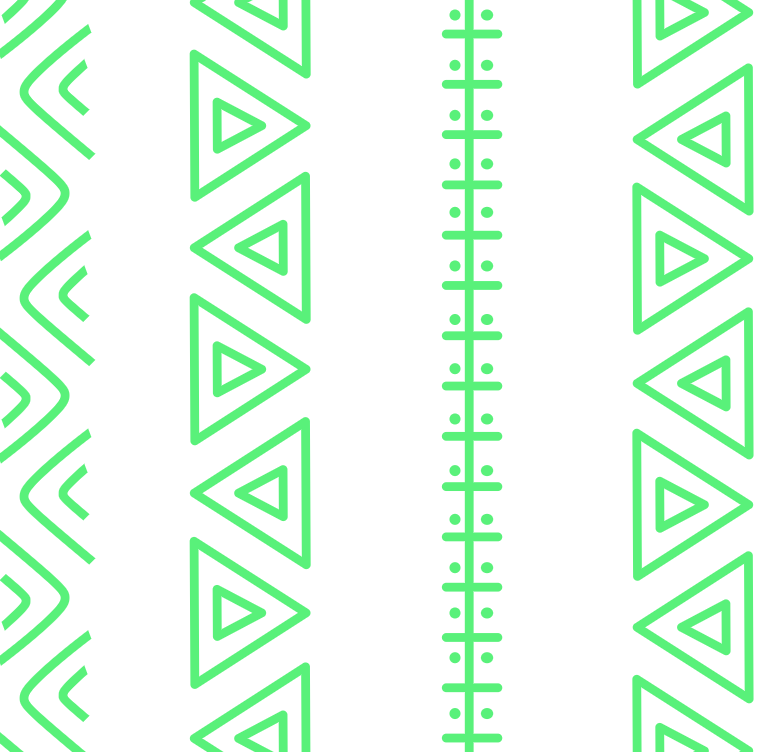
Write a WebGL 1 fragment shader that draws this pattern.

```glsl
precision highp float;

uniform vec2 u_resolution;

#define SPAN 767.0              // canvas width in design units
#define INK vec3(0.35, 0.945, 0.48)
#define PAPER vec3(1.0)
#define STROKE 4.4              // half width of every line
#define CHEVRON_PITCH 202.0
#define BAR_PITCH 50.22
#define BAR_START 34.0
#define LEAN 0.005              // slight slant of the triangle bases

float segment(vec2 p, vec2 a, vec2 b) {
  vec2 ab = b - a;
  return length(p - a - ab * clamp(dot(p - a, ab) / dot(ab, ab), 0.0, 1.0));
}

float bump(float x) {
  return exp(-0.7 * x * x);
}

// Outline of a triangle with its base on x = 0, pointing to +x
float triangle(vec2 p, float height, float halfBase) {
  p.y = abs(p.y);
  vec2 corner = vec2(0.0, halfBase);
  return min(segment(p, vec2(0.0), corner),
             segment(p, corner, vec2(height, 0.0)));
}

// Nested triangles repeated down a column; facing is 1.0 or -1.0
float triangleColumn(vec2 p, float baseX, float startY, float pitch, float facing) {
  float y = mod(p.y - startY + 0.5 * pitch, pitch) - 0.5 * pitch;
  vec2 q = vec2(facing * (p.x - baseX - LEAN * y), y);
  float outer = triangle(q, 111.5, 71.5);
  float inner = triangle(q - vec2(22.7, 0.0), 44.5, 23.5);
  return min(outer, inner) - STROKE;
}

// Bent stroke with a rounded tip at 0, opening to +x, cut square at its ends
float chevron(vec2 p, float tipRadius, float upperEnd, float lowerEnd) {
  bool upper = p.y < 0.0;
  float slope = upper ? 1.05 : 1.21;
  float bow = upper ? 0.0022 : 0.0;
  float root = sqrt(tipRadius * tipRadius + slope * slope * p.y * p.y);
  float curve = root - tipRadius + bow * p.y * p.y;
  float tangent = slope * slope * p.y / root + 2.0 * bow * p.y;
  float line = abs(p.x - curve) / sqrt(1.0 + tangent * tangent) - STROKE;
  vec2 q = vec2(p.x, abs(p.y));
  float cut = upper ? dot(q, vec2(0.936, 0.351)) - upperEnd
                    : dot(q, vec2(0.707)) - lowerEnd;
  return max(line, cut);
}

float nestedChevron(vec2 p) {
  float outer = chevron(p, 11.0, 83.8, 94.0);
  float inner = chevron(p - vec2(39.0, -3.0), 6.0, 30.3, 33.2);
  return min(outer, inner);
}

// Two interlocking rows of chevrons, one turned by half a circle
float chevronBand(vec2 p) {
  float row = floor((p.y + 10.0) / CHEVRON_PITCH);
  float shift = 4.5 * bump(1.7 * (row - 1.0));
  vec2 opening = vec2(p.x - 24.0, p.y - 91.3 - row * CHEVRON_PITCH - shift);
  float turnedRow = floor((p.y + 10.0) / CHEVRON_PITCH + 0.5);
  vec2 turned = vec2(65.0 - p.x, turnedRow * CHEVRON_PITCH - 9.0 - p.y);
  return min(nestedChevron(opening), nestedChevron(turned));
}

// Stem with crossbars and a pair of unevenly placed dots over each bar
float dottedStem(vec2 p) {
  float k = floor((p.y - BAR_START + 40.0) / BAR_PITCH);
  float y = p.y - BAR_START - k * BAR_PITCH;
  float stem = abs(p.x - 468.6) - STROKE;
  float bar = segment(vec2(p.x, y), vec2(445.7, 0.0), vec2(497.2, 0.0)) - STROKE;
  float lift = 19.0 + 4.0 * bump(k - 4.0) - 3.0 * bump(k - 6.0)
             - 3.0 * bump(k - 9.0) + 11.0 * bump(k - 13.0);
  float leftDot = length(vec2(p.x - 454.4, y + lift)) - 5.5;
  float rightDot = length(vec2((p.x - 486.4) * 0.9, y + lift)) - 5.5;
  return min(min(stem, bar), min(leftDot, rightDot));
}

void main() {
  float pixel = SPAN / u_resolution.x;
  vec2 p = vec2(gl_FragCoord.x, u_resolution.y - gl_FragCoord.y) * pixel;

  float d = min(chevronBand(p), dottedStem(p));
  // Left column
  d = min(d, triangleColumn(p, 194.2, 125.5, 243.3, 1.0));
  d = min(d, triangleColumn(p, 305.5, 2.5, 245.0, -1.0));
  // Right column
  d = min(d, triangleColumn(p, 636.3, 12.5, 245.8, 1.0));
  d = min(d, triangleColumn(p, 747.8, 139.3, 243.6, -1.0));

  float coverage = clamp(0.5 - d / pixel, 0.0, 1.0);
  gl_FragColor = vec4(mix(PAPER, INK, coverage), 1.0);
}
```
